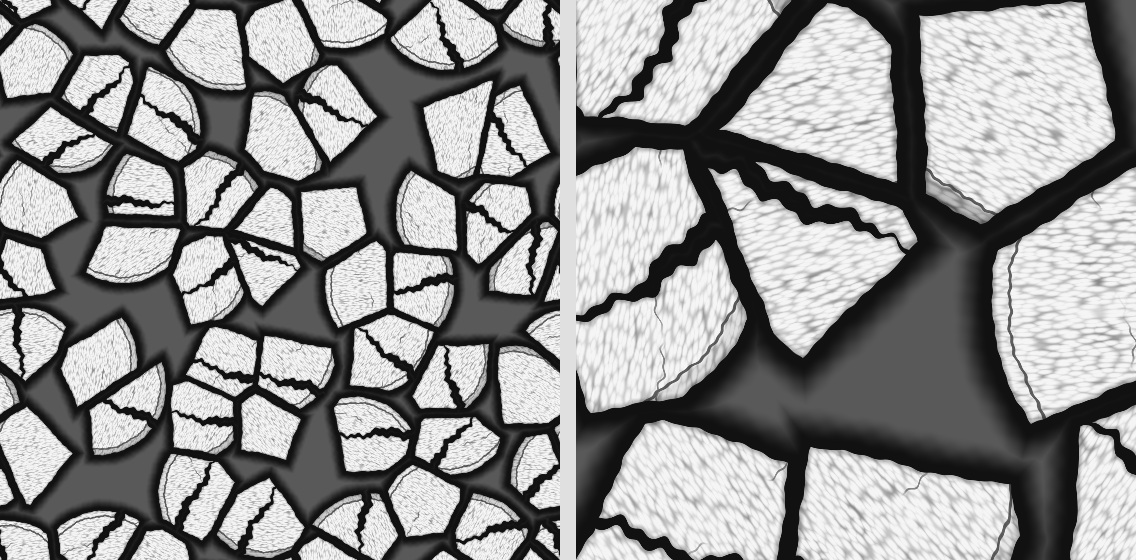
Left, the full canvas; right, a detail of the centre.
Give the GLSL for this texture, as a WebGL 1 fragment shader.

```glsl
precision highp float;
// Pale split wood chips with curved bark rims scattered over dark, softly lit ground.

uniform vec2 u_resolution;

const float REPEATS = 7.0;   // chip groups across the tile
const float JITTER = 0.85;

const vec3 GAP_BLACK = vec3(0.065);
const vec3 GROUND_GRAY = vec3(0.35);
const vec3 WOOD_PALE = vec3(0.96);
const vec3 LINE_DARK = vec3(0.22);

vec2 hash2(vec2 p) {
  vec2 k = vec2(dot(p, vec2(127.1, 311.7)), dot(p, vec2(269.5, 183.3)));
  return fract(sin(k) * 43758.545);
}

vec2 rotate(vec2 p, float angle) {
  float c = cos(angle), s = sin(angle);
  return vec2(c * p.x + s * p.y, c * p.y - s * p.x);
}

float layeredSines(float x, float phase) {
  return 0.5 * (sin(x * 5.0 + phase) + 0.6 * sin(x * 13.0 + phase * 2.3)
    + 0.4 * sin(x * 31.0 + phase * 3.7));
}

// Distance to the nearest scattered point.
float cellular(vec2 p) {
  vec2 base = floor(p);
  float nearest = 4.0;
  for (int j = -1; j <= 1; j++) {
    for (int i = -1; i <= 1; i++) {
      vec2 cell = base + vec2(i, j);
      vec2 away = cell + hash2(cell) - p;
      nearest = min(nearest, dot(away, away));
    }
  }
  return sqrt(nearest);
}

vec2 seedAt(vec2 cell) {
  return cell + 0.5 + JITTER * (hash2(mod(cell, REPEATS)) - 0.5);
}

// x: signed distance to the chip, y: to its curved rim, zw: position along its axis.
vec4 chip(vec2 p, vec2 cell) {
  vec2 id = mod(cell, REPEATS);
  vec2 shape = hash2(id + 17.3);
  vec2 split = hash2(id + 41.7);
  vec2 seed = seedAt(cell);
  vec2 local = p - seed;

  // Straight sides halfway to the neighbours
  float sides = -4.0;
  for (int j = -1; j <= 1; j++) {
    for (int i = -1; i <= 1; i++) {
      if (i == 0 && j == 0) continue;
      vec2 to = seedAt(cell + vec2(i, j)) - seed;
      float gap = length(to);
      sides = max(sides, dot(local, to) / gap - 0.5 * gap);
    }
  }
  sides += mix(0.03, 0.09, shape.x);

  // Wedge closed by an arc
  float phase = 6.2832 * shape.y;
  vec2 q = rotate(local, phase);
  float rim = length(q + vec2(0.45, 0.0)) - 0.45 - mix(0.34, 0.46, split.y);
  float wedge = abs(q.y) * cos(0.85) - (q.x + 0.62) * sin(0.85);
  float d = max(max(sides, wedge), rim);

  // Jagged, tapering split through most chips
  if (split.x < 0.68) {
    vec2 r = rotate(q, (split.y - 0.5) * 2.4);
    float width = mix(0.012, 0.07, clamp(0.5 + r.x, 0.0, 1.0));
    float bend = 0.05 * layeredSines(r.x * 2.0, phase) + 0.12 * (shape.x - 0.5);
    d = max(d, width - abs(r.y - bend));
  }
  d += 0.008 * (layeredSines(q.x * 3.0, phase) + layeredSines(q.y * 3.0, phase + 2.0));
  return vec4(d, rim, q);
}

// Streaked brightness of the wood, stretched along the grain.
float woodGrain(vec2 q, vec2 offset) {
  float patches = cellular(q * vec2(2.0, 6.0) + offset);
  float streaks = smoothstep(0.3, 0.9, cellular(q * vec2(5.0, 30.0) + offset));
  float fibres = smoothstep(0.25, 0.9, cellular(q * vec2(16.0, 52.0) + offset));
  return 1.0 - 0.5 * fibres * (0.25 + 0.75 * mix(streaks, patches, 0.5));
}

float thinLine(float distance, float halfWidth, float pixel) {
  return 1.0 - smoothstep(0.0, pixel, abs(distance) - halfWidth);
}

void main() {
  vec2 p = gl_FragCoord.xy / u_resolution * REPEATS;
  float pixel = REPEATS / u_resolution.y;

  // Nearest chip
  vec4 best = vec4(4.0);
  vec2 bestId = vec2(0.0);
  for (int j = -1; j <= 1; j++) {
    for (int i = -1; i <= 1; i++) {
      vec2 cell = floor(p) + vec2(i, j);
      vec4 candidate = chip(p, cell);
      if (candidate.x < best.x) {
        best = candidate;
        bestId = mod(cell, REPEATS);
      }
    }
  }
  float d = best.x;
  float rim = best.y;
  vec2 q = best.zw;
  vec2 look = hash2(bestId + 73.1);
  float phase = 6.2832 * look.x;

  // Ground: black beside the chips, gray in the open
  vec3 ground = mix(GAP_BLACK, GROUND_GRAY, smoothstep(0.03, 0.17, d));

  // Wood, bark band and fine cracks
  vec2 grainAxis = rotate(q, floor(look.y * 2.0) * 1.5708 + 0.2);
  vec3 wood = WOOD_PALE * woodGrain(grainAxis, bestId * 9.0);
  float bandEdge = rim + 0.07 + 0.012 * layeredSines(q.y * 4.0, phase);
  wood *= mix(1.0, mix(0.74, 1.03, look.x), smoothstep(0.0, 0.02, bandEdge));
  float bandLine = thinLine(bandEdge, 0.004, pixel);
  float crackPath = q.x + 0.4 * q.y - 0.3 * (look.y - 0.5) + 0.03 * layeredSines(q.y * 3.0, phase);
  float crackLine = thinLine(crackPath, 0.002, pixel) * step(0.55, look.x)
    * smoothstep(-0.2, 0.3, layeredSines(q.y, phase));
  wood = mix(wood, LINE_DARK, max(0.8 * bandLine, 0.6 * crackLine));
  wood *= mix(0.74, 1.0, smoothstep(0.0, 0.025, -d));

  float cover = 1.0 - smoothstep(-0.5 * pixel, 0.5 * pixel, d);
  gl_FragColor = vec4(mix(ground, wood, cover), 1.0);
}
```
